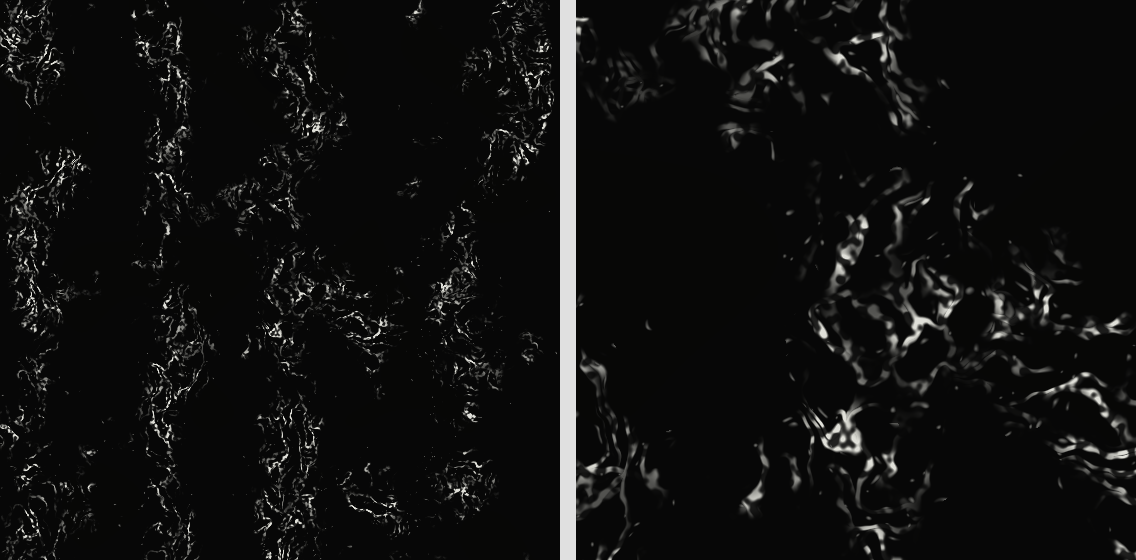
Left, the full canvas; right, a detail of the centre.
A WebGL 1 fragment shader for this texture:

```glsl
precision highp float;

uniform vec2 u_resolution;

const vec3 STONE = vec3(0.027, 0.027, 0.026);
const vec3 CALCITE = vec3(0.88, 0.88, 0.85);

float hash(vec2 p) {
  vec3 q = fract(vec3(p.xyx) * 0.1031);
  q += dot(q, q.yzx + 33.33);
  return fract((q.x + q.y) * q.z);
}

float cornerSlope(vec2 cell, vec2 offset) {
  float angle = 6.2832 * hash(cell);
  return dot(vec2(cos(angle), sin(angle)), offset);
}

float gradientNoise(vec2 p) {
  vec2 i = floor(p);
  vec2 f = fract(p);
  vec2 u = f * f * f * (f * (f * 6.0 - 15.0) + 10.0);
  vec2 e = vec2(1.0, 0.0);
  float low = mix(cornerSlope(i, f), cornerSlope(i + e, f - e), u.x);
  float high = mix(cornerSlope(i + e.yx, f - e.yx), cornerSlope(i + 1.0, f - 1.0), u.x);
  return mix(low, high, u.y);
}

vec2 warp(vec2 p, float scale) {
  return vec2(gradientNoise(p * scale + 3.7), gradientNoise(p * scale + 41.3));
}

float bump(float x, float width) {
  return exp(-x * x / (width * width));
}

// Thin contour of stretched noise, broken along its length
float vein(vec2 p, vec2 frequency, float seed, float halfWidth, float soft) {
  const float STEP = 0.0008;
  float n = gradientNoise(p * frequency + seed);
  float nx = gradientNoise((p + vec2(STEP, 0.0)) * frequency + seed);
  float ny = gradientNoise((p + vec2(0.0, STEP)) * frequency + seed);
  float slope = length(vec2(nx - n, ny - n)) / STEP;
  float d = abs(n) / max(slope, 0.45 * frequency.x);
  float line = 1.0 - smoothstep(halfWidth - soft, halfWidth + soft, d);
  float thread = smoothstep(-0.14, 0.1, gradientNoise(p * frequency * 0.75 + seed * 2.3));
  return line * thread;
}

// Upright fracture zones; the last one leans to the right
float columnDensity(vec2 p) {
  float density = 0.0;
  for (int i = 0; i < 4; i++) {
    float k = float(i);
    float last = step(2.5, k);
    float lean = last * 0.16 * smoothstep(0.2, 0.9, p.y);
    float wander = 0.07 * gradientNoise(vec2(p.y * 4.0, k * 7.3 + 0.4));
    float strength = mix(1.0, mix(0.55, 1.0, smoothstep(0.35, 0.6, p.y)), last);
    density += strength * bump(p.x - 0.06 - 0.23 * k - lean - wander, 0.055);
  }
  return density;
}

// Level fracture zones low on the right
float shelfDensity(vec2 p) {
  float span = smoothstep(0.54, 0.64, p.x) * (1.0 - smoothstep(0.82, 0.94, p.x));
  return span * (bump(p.y - 0.13, 0.06) + 0.9 * bump(p.y - 0.43, 0.085));
}

// Sparse round flecks on a jittered grid
float flecks(vec2 p, float cells, float chance, float soft) {
  vec2 id = floor(p * cells);
  vec2 center = 0.3 + 0.4 * vec2(hash(id + 11.0), hash(id + 57.0));
  float d = length(fract(p * cells) - center) / cells;
  float radius = mix(0.0004, 0.0014, hash(id + 91.0));
  float fleck = 1.0 - smoothstep(radius - soft, radius + soft, d);
  return fleck * step(hash(id + 23.0), chance);
}

void main() {
  vec2 p = gl_FragCoord.xy / u_resolution.y;
  float soft = max(0.0012, 0.6 / u_resolution.y);
  vec2 q = p + 0.03 * warp(p, 12.0) + 0.011 * warp(p, 40.0) + 0.0045 * warp(p, 100.0);

  // Where the stone is fractured
  float cluster = 1.05 * gradientNoise(p * vec2(10.0, 7.0) + 5.1)
                + 0.55 * gradientNoise(p * 22.0 + 17.0)
                + 0.35 * gradientNoise(p * 48.0 + 29.0);
  float columns = columnDensity(p);
  float shelves = shelfDensity(p);
  float upright = smoothstep(0.42, 0.72, 0.85 * columns + cluster);
  float level = smoothstep(0.42, 0.72, 0.85 * shelves + cluster);

  // Three scales of veins in each direction
  float light = 0.0;
  for (int i = 0; i < 3; i++) {
    float k = float(i);
    float frequency = 13.0 * pow(1.65, k);
    float seed = 19.7 * k + 8.3;
    float halfWidth = 0.0023 - 0.0002 * k;
    float tall = vein(q, frequency * vec2(1.2, 0.7), seed, halfWidth, soft);
    float wide = vein(q, frequency * vec2(0.65, 1.2), seed + 71.0, halfWidth, soft);
    light = max(light, max(tall * upright, wide * level));
  }

  // Crumbled grain and uneven brightness
  float grain = smoothstep(-0.22, 0.2, gradientNoise(p * 165.0));
  float glow = mix(0.35, 1.2, smoothstep(-0.25, 0.3, gradientNoise(p * 26.0 + 63.0)));
  light *= mix(0.1, 1.0, grain) * glow;

  float chance = 0.004 + 0.2 * smoothstep(0.2, 0.9, columns + shelves + cluster);
  light = max(light, 0.45 * flecks(q, 120.0, chance, soft));

  vec3 base = STONE * (1.0 + 0.12 * gradientNoise(p * 5.0));
  gl_FragColor = vec4(mix(base, CALCITE, min(light, 1.0)), 1.0);
}
```
